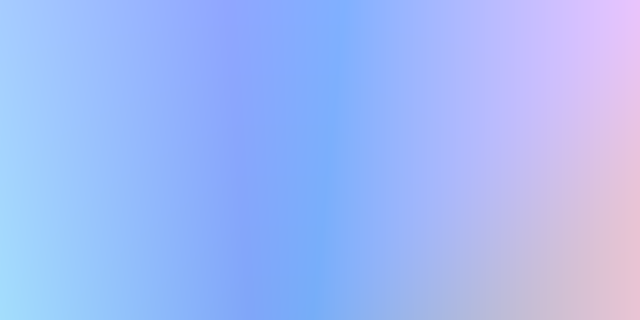
Reproduce this background procedurally as a WebGL 1 fragment shader.

```glsl
precision highp float;
// Soft pastel backdrop: cyan, periwinkle and sky blue flowing into lilac and peach.
uniform vec2 u_resolution;

// Linear progress of x from a to b, limited to 0..1
float progress(float a, float b, float x) {
  return clamp((x - a) / (b - a), 0.0, 1.0);
}

void main() {
  vec2 uv = gl_FragCoord.xy / u_resolution;

  // Gently leaning folds between the colour bands
  float periwinkleFold = mix(0.39, 0.355, uv.y);
  float skyFold = mix(0.49, 0.54, uv.y);

  // Each band shifts in hue from bottom to top
  vec3 cyan = mix(vec3(0.64, 0.87, 0.99), vec3(0.65, 0.80, 1.0), uv.y);
  vec3 periwinkle = mix(vec3(0.50, 0.65, 0.975), vec3(0.565, 0.65, 1.0), uv.y);
  vec3 sky = mix(vec3(0.46, 0.68, 0.975), vec3(0.50, 0.69, 1.0), uv.y);
  vec3 lilac = vec3(0.915, 0.77, 1.0);

  // Horizontal sweep through the bands
  vec3 color = mix(cyan, periwinkle, progress(0.0, periwinkleFold, uv.x));
  color = mix(color, sky, progress(periwinkleFold, skyFold, uv.x));
  color = mix(color, lilac, pow(progress(skyFold, 1.0, uv.x), 0.88));

  // Diagonal warmth turns the lower right from lilac to peach
  float warmth = smoothstep(-0.05, 0.40, uv.x - 0.48 - 0.5 * uv.y);
  color.b -= 0.17 * warmth;

  gl_FragColor = vec4(color, 1.0);
}
```
